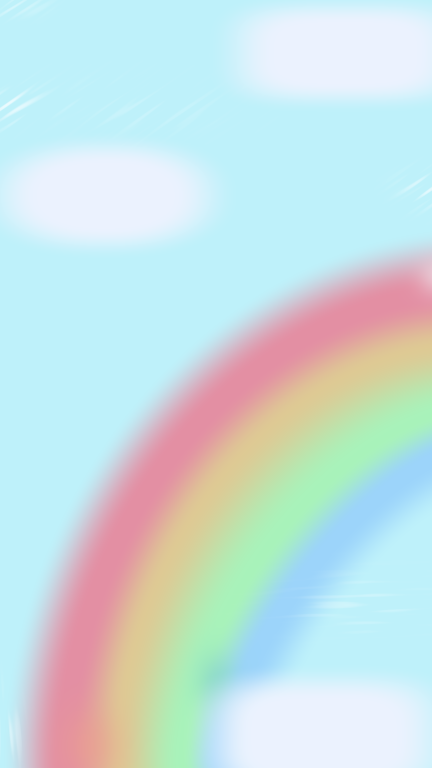
Reproduce this background procedurally as a WebGL 2 fragment shader.

```glsl
#version 300 es
precision highp float;
uniform vec2 u_resolution;
out vec4 outColor;

vec2 hashGradient(vec2 cell) {
    float a = 6.2832 * fract(sin(dot(cell, vec2(127.1, 311.7))) * 4375.85);
    return vec2(cos(a), sin(a));
}

float gradientNoise(vec2 p) {
    vec2 i = floor(p), f = p - i;
    vec2 u = f * f * (3.0 - 2.0 * f);
    vec2 e = vec2(1.0, 0.0);
    float low = mix(dot(hashGradient(i), f), dot(hashGradient(i + e), f - e), u.x);
    float high = mix(dot(hashGradient(i + e.yx), f - e.yx), dot(hashGradient(i + 1.0), f - 1.0), u.x);
    return mix(low, high, u.y);
}

// Height of the arch through p; inner arches are flatter along the diagonal
float archRadius(vec2 p) {
    vec2 q = abs(p - vec2(1.088, 0.018));
    float lo = 0.3, hi = 2.4;
    for (int i = 0; i < 13; i++) {
        float r = 0.5 * (lo + hi);
        float power = mix(1.45, 1.9, smoothstep(0.68, 1.0, r));
        vec2 s = pow(q / vec2(r - 0.15, r), vec2(power));
        if (s.x + s.y > 1.0) lo = r; else hi = r;
    }
    return 0.5 * (lo + hi);
}

float softCloud(vec2 p, vec2 center, vec2 halfSize, float power) {
    vec2 s = pow(abs(p - center) / halfSize, vec2(power));
    return 1.0 - smoothstep(0.62, 1.25, pow(s.x + s.y, 1.0 / power));
}

float glow(vec2 p, vec2 center, vec2 size) {
    vec2 q = (p - center) / size;
    return exp(-dot(q, q));
}

// Thin brush hairs running along an angle
float hairs(vec2 p, float angle) {
    vec2 along = vec2(cos(angle), sin(angle));
    vec2 q = vec2(dot(p, along) * 7.0, dot(p, vec2(-along.y, along.x)) * 95.0);
    return smoothstep(0.0, 0.5, gradientNoise(q));
}

void main() {
    vec2 p = gl_FragCoord.xy / u_resolution * vec2(1.0, 16.0 / 9.0);
    vec3 sky = vec3(0.745, 0.945, 0.98);
    vec3 cloud = vec3(0.92, 0.95, 0.995);

    // Rainbow from the inner blue to the outer red
    float r = archRadius(p);
    vec3 color = mix(sky, vec3(0.61, 0.83, 0.98), smoothstep(0.60, 0.72, r));
    color = mix(color, vec3(0.66, 0.95, 0.73), smoothstep(0.735, 0.815, r));
    color = mix(color, vec3(0.87, 0.79, 0.58), smoothstep(0.82, 0.97, r));
    color = mix(color, vec3(0.89, 0.56, 0.64), smoothstep(0.96, 1.075, r));
    color = mix(color, sky, smoothstep(1.10, 1.235, r));

    // Tints at the ends of the bands
    color = mix(color, vec3(0.52, 0.83, 0.79), 0.6 * glow(p, vec2(0.50, 0.20), vec2(0.05, 0.07)));
    color = mix(color, vec3(0.92, 0.62, 0.56), 0.6 * glow(p, vec2(0.21, 0.05), vec2(0.07, 0.09)));
    color = mix(color, vec3(0.93, 0.87, 0.90), 0.7 * glow(p, vec2(1.02, 1.14), vec2(0.05, 0.045)));

    // Faint brush marks
    float slanted = 0.8 * glow(p, vec2(0.02, 1.54), vec2(0.07, 0.05))
        + 0.25 * glow(p, vec2(0.30, 1.53), vec2(0.20, 0.06))
        + 0.7 * glow(p, vec2(0.99, 1.34), vec2(0.06, 0.04))
        + 0.7 * glow(p, vec2(0.01, 1.77), vec2(0.08, 0.03));
    float level = 0.35 * glow(p, vec2(0.85, 0.38), vec2(0.16, 0.06));
    float upright = 0.6 * glow(p, vec2(0.01, 0.08), vec2(0.035, 0.09));
    float marks = slanted * hairs(p, 0.6) + level * hairs(p, 0.03) + upright * hairs(p, 1.65);
    color = mix(color, vec3(0.96, 0.99, 1.0), min(marks, 1.0));

    // Blurred clouds
    color = mix(color, cloud, softCloud(p, vec2(0.80, 1.655), vec2(0.26, 0.112), 3.5));
    color = mix(color, cloud, softCloud(p, vec2(0.245, 1.325), vec2(0.25, 0.12), 2.3));
    color = mix(color, cloud, softCloud(p, vec2(0.75, 0.075), vec2(0.265, 0.135), 3.5));
    outColor = vec4(color, 1.0);
}
```
